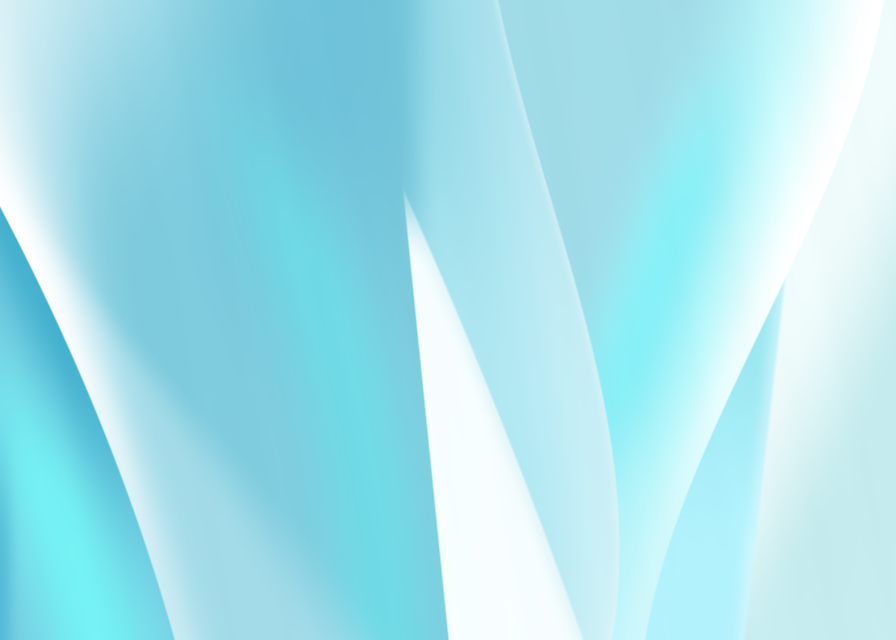
Give the GLSL for this background, as a Shadertoy shader.

```glsl
// Cubic curve giving the horizontal place of an edge at height v
float curve(vec4 c, float v) {
    return c.x + v * (c.y + v * (c.z + v * c.w));
}

// 0 left of an edge, 1 right of it
float rightOf(float d, float softness) {
    return smoothstep(-softness, softness, d);
}

float glow(float d, float width) {
    return exp(-d * d / (width * width));
}

// Faint fibres made of layered sines
float fibres(float x, float v) {
    float sum = 0.0;
    float freq = 38.0;
    for (int i = 0; i < 4; i++) {
        sum += sin(x * freq + 2.0 * sin(v * 2.0 + float(i))) / (float(i) + 2.0);
        freq *= 1.7;
    }
    return sum;
}

// Narrow strip at the far left
vec3 leftStrip(float d, float x, float v) {
    vec3 deepBlue = vec3(0.24, 0.68, 0.80);
    vec3 cyan = vec3(0.46, 0.95, 0.96);
    vec3 paleBlue = vec3(0.47, 0.80, 0.88);
    vec3 col = mix(paleBlue, cyan, glow(d + 0.085, 0.065) * smoothstep(0.6, 0.2, v));
    col = mix(col, deepBlue, glow(d, 0.045) * smoothstep(0.0, 0.5, v) * 0.9);
    return mix(col, deepBlue, glow(x, 0.014) * smoothstep(0.4, 0.1, v) * 0.6);
}

// Broad teal sheet with a cyan streak and a white left rim
vec3 tealSheet(float d, float x, float v) {
    vec3 teal = mix(vec3(0.50, 0.80, 0.87), vec3(0.43, 0.76, 0.85), glow(x - 0.36, 0.13) * smoothstep(0.3, 0.9, v));
    vec3 cyan = vec3(0.43, 0.87, 0.91);
    vec3 paleBlue = vec3(0.64, 0.86, 0.91);

    float streak = x - curve(vec4(0.43, -0.03, -0.2, 0.0), v);
    vec3 col = mix(teal, cyan, glow(streak, 0.055) * smoothstep(1.0, 0.55, v) * 0.85);

    float fold = x - curve(vec4(0.39, -0.52, -0.04, 0.0), v);
    col = mix(paleBlue, col, rightOf(fold, mix(0.06, 0.025, smoothstep(0.0, 0.5, v))));
    col = mix(col, vec3(0.60, 0.85, 0.91), glow(x - 0.1, 0.12) * smoothstep(0.6, 1.0, v) * 0.7);

    float rimWidth = 0.03 + 0.19 * v * v * v * v;
    float rim = glow(d, rimWidth) * mix(0.4, 1.0, smoothstep(0.0, 0.6, v));
    return mix(col, vec3(1.0), rim);
}

// Translucent petal at the centre, brighter toward its right rim
vec3 petal(float d, float v) {
    vec3 col = mix(vec3(0.69, 0.91, 0.95), vec3(0.56, 0.84, 0.90), smoothstep(0.35, 1.0, v));
    col = mix(col, vec3(0.84, 0.95, 0.97), glow(d, 0.07) * mix(0.8, 0.35, v));
    return mix(col, vec3(0.90, 0.97, 0.98), glow(d, 0.006) * 0.4);
}

// Sheet right of the petal, blending from blue to cyan to white
vec3 cyanSheet(float x, float d, float v) {
    vec3 blue = mix(vec3(0.60, 0.90, 0.94), vec3(0.63, 0.86, 0.91), smoothstep(0.2, 0.7, v));
    vec3 paleCyan = vec3(0.72, 0.97, 0.98);
    vec3 brightCyan = vec3(0.53, 0.94, 0.97);

    float ridge = x - (0.60 + 0.24 * v);
    vec3 col = mix(blue, paleCyan, rightOf(ridge + 0.005, 0.09));
    col = mix(col, brightCyan, glow(ridge, 0.05) * smoothstep(0.1, 0.45, v) * smoothstep(1.0, 0.65, v));
    col = mix(col, vec3(0.71, 0.95, 0.98), smoothstep(0.35, 0.0, v) * 0.8);

    float rimWidth = mix(0.035, 0.085, smoothstep(0.3, 0.9, v));
    return mix(col, vec3(1.0), glow(d, rimWidth) * mix(0.35, 1.0, smoothstep(0.1, 0.65, v)));
}

// Pale veil at the far right
vec3 veil(float x, float v) {
    float shade = rightOf(x - 0.80 - 0.315 * v, 0.075);
    vec3 col = mix(vec3(0.94, 0.985, 0.985), vec3(0.77, 0.92, 0.93), shade);
    return mix(col, vec3(0.78, 0.93, 0.94), smoothstep(0.2, 0.0, v) * 0.6);
}

void mainImage(out vec4 fragColor, in vec2 fragCoord) {
    vec2 uv = fragCoord / iResolution.xy;
    float x = uv.x;
    float v = uv.y;
    float soft = max(0.0015, 1.0 / iResolution.x);

    // Signed distances across the main edges
    float leftEdge = x - curve(vec4(0.195, -0.2, -0.13, 0.0), v);
    float petalEdge = x - curve(vec4(0.683, 0.1225, -0.4795, 0.23), v);
    float sheetEdge = x - curve(vec4(0.72, 0.117, 0.457, -0.308), v);
    float stripEdge = x - (0.831 + 0.08 * v);
    float bladeLeft = x - (0.501 - 0.0725 * v);
    float bladeRight = x - curve(vec4(0.651, -0.25, -0.05, 0.0), v);

    // Left sheets and petal
    vec3 col = mix(leftStrip(leftEdge, x, v), tealSheet(leftEdge, x, v), rightOf(leftEdge, soft));
    float petalStart = rightOf(x - 0.468, 0.025);
    col = mix(col, petal(petalEdge, v), mix(rightOf(bladeLeft, soft), petalStart, smoothstep(0.55, 0.72, v)));

    // White blade, fading at its tip
    float blade = rightOf(bladeLeft, soft) * rightOf(-bladeRight, soft * 1.5);
    vec3 bladeColor = mix(vec3(0.97, 0.995, 1.0), vec3(0.90, 0.97, 0.98), glow(bladeRight, 0.012));
    col = mix(col, bladeColor, blade * smoothstep(0.76, 0.58, v));

    // Right sheets
    col = mix(col, cyanSheet(x, sheetEdge, v), rightOf(petalEdge, soft));
    vec3 strip = mix(vec3(0.70, 0.95, 0.99), vec3(0.61, 0.91, 0.95), smoothstep(0.1, 0.5, v));
    strip = mix(strip, vec3(0.86, 0.97, 0.99), glow(stripEdge, 0.012) * 0.6);
    vec3 farRight = mix(strip, veil(x, v), rightOf(stripEdge, soft * 2.0));
    col = mix(col, farRight, rightOf(sheetEdge, soft));

    col += 0.005 * fibres(x + 0.15 * v, v);
    fragColor = vec4(clamp(col, 0.0, 1.0), 1.0);
}
```
